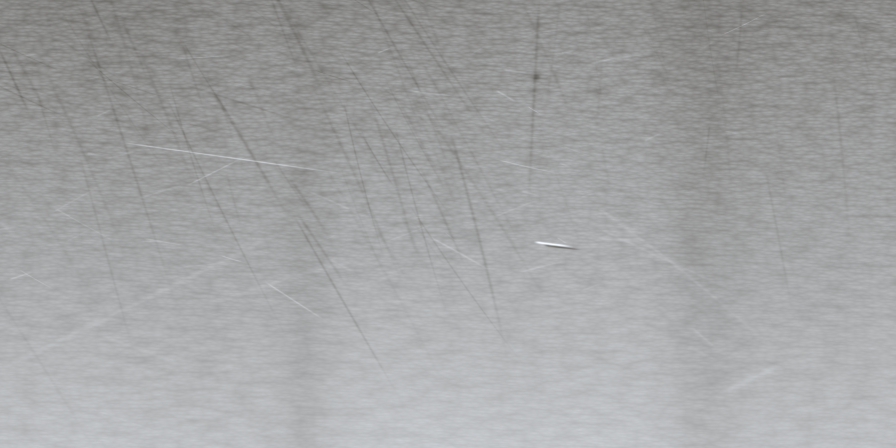
A WebGL 2 fragment shader for this texture:

```glsl
#version 300 es
precision highp float;

uniform vec2 u_resolution;
out vec4 outColor;

// Lengths are in canvas heights, angles in degrees
const float TONE_BOTTOM = 0.742;
const float TONE_TOP = 0.518;
const float BAND_DEPTH = 0.050;
const float GLOW = 0.022;
const vec2 BRUSH_CELLS = vec2(15.0, 135.0);
const vec2 MOTTLE_CELLS = vec2(15.0, 44.0);
const float BRUSH_TOP = 0.150;
const float BRUSH_BOTTOM = 0.060;
const float MOTTLE_DEPTH = 0.045;
const float GRAIN_TILT = 0.025;
const float GOUGE_DEPTH = 0.075;
const float HAIR_DEPTH = 0.080;
const float SHEEN_DEPTH = 0.032;

vec2 hash2(vec2 p) {
    vec3 q = fract(vec3(p.xyx) * vec3(0.1031, 0.1030, 0.0973));
    q += dot(q, q.yzx + 33.33);
    return fract((q.xx + q.yz) * q.zy);
}

// Distance to the nearest jittered cell point
float cellular(vec2 p) {
    vec2 cell = floor(p);
    vec2 f = p - cell;
    float nearest = 4.0;
    for (int j = -1; j <= 1; j++) {
        for (int i = -1; i <= 1; i++) {
            vec2 o = vec2(i, j);
            vec2 d = o + hash2(cell + o + 200.0) - f;
            nearest = min(nearest, dot(d, d));
        }
    }
    return sqrt(nearest);
}

// Tapered, slightly bowed stroke; thin strokes fade instead of aliasing
float scratch(vec2 p, vec2 start, float degrees, float len, float width, float bow) {
    float a = radians(degrees);
    vec2 dir = vec2(cos(a), sin(a));
    vec2 q = p - start;
    float along = dot(q, dir) / len;
    float off = dot(q, vec2(-dir.y, dir.x)) - bow * len * along * (1.0 - along);
    float soft = max(width, 0.6 / u_resolution.y);
    float ends = smoothstep(0.0, 0.15, along) * (1.0 - smoothstep(0.55, 1.0, along));
    return exp(-off * off / (soft * soft)) * ends * width / soft;
}

// Random strokes inside a box, with ranges of angle and length
float scatter(vec2 p, float seed, int count, vec2 lo, vec2 hi,
              vec2 angles, vec2 lengths, float width) {
    float sum = 0.0;
    for (int i = 0; i < count; i++) {
        vec2 id = vec2(float(i) * 3.0 + 1.0, seed);
        vec2 place = hash2(id);
        vec2 form = hash2(id + 41.0);
        vec2 look = hash2(id + 83.0);
        float len = mix(lengths.x, lengths.y, form.y * form.y);
        float weight = mix(0.25, 1.0, look.x * look.x);
        sum += weight * scratch(p, mix(lo, hi, place), mix(angles.x, angles.y, form.x),
                                len, width * mix(0.6, 1.4, look.y), look.y * 0.12 - 0.06);
    }
    return sum;
}

float bell(float x, float width) {
    return exp(-x * x / (width * width));
}

void main() {
    vec2 p = gl_FragCoord.xy / u_resolution * vec2(2.0, 1.0);

    // Broad light and soft vertical reflections
    float tone = mix(TONE_BOTTOM, TONE_TOP, p.y);
    tone += GLOW * bell(p.x - 1.15, 0.38) + 0.006 * sin(p.x * 9.3 + p.y * 2.0);
    tone -= 0.022 * (1.0 - smoothstep(0.0, 0.7, p.x)) * p.y;
    tone -= BAND_DEPTH * bell(p.x - 0.68, 0.055) * mix(1.0, 0.35, p.y);
    tone -= BAND_DEPTH * bell(p.x - 1.57, 0.090) * mix(1.0, 0.60, p.y);

    // Brushed grain, crisp above and mottled below
    vec2 g = p + vec2(0.0, GRAIN_TILT * p.x + 0.004 * sin(p.x * 5.0 + p.y * 9.0));
    float brush = cellular(g * BRUSH_CELLS) - 0.5;
    float fine = cellular(g * BRUSH_CELLS * vec2(3.7, 1.2) + 31.0) - 0.5;
    float mottle = cellular(g * MOTTLE_CELLS + 17.0) - 0.5;
    float brushDepth = mix(BRUSH_BOTTOM, BRUSH_TOP, smoothstep(0.1, 0.95, p.y));
    tone -= brushDepth * (0.55 * brush + 0.55 * fine) + MOTTLE_DEPTH * mottle;

    // Dark steep gouges, densest at the upper left
    float gouges = scatter(p, 5.0, 60, vec2(-0.15, 0.50), vec2(1.0, 1.15),
                           vec2(-76.0, -54.0), vec2(0.15, 0.75), 0.0032);
    gouges += 0.6 * scatter(p, 11.0, 18, vec2(1.05, 0.60), vec2(2.0, 1.10),
                            vec2(-98.0, -60.0), vec2(0.12, 0.45), 0.0030);
    gouges += 0.8 * scatter(p, 17.0, 24, vec2(-0.1, 0.70), vec2(0.9, 1.05),
                            vec2(-42.0, -14.0), vec2(0.10, 0.40), 0.0022);
    gouges += 0.7 * scratch(p, vec2(1.205, 1.03), -93.0, 0.55, 0.004, 0.0);
    tone -= GOUGE_DEPTH * min(gouges, 1.5);

    // Pale hairlines and wide faint sheen lines
    float hairs = scatter(p, 23.0, 64, vec2(-0.05, 0.35), vec2(1.95, 1.0),
                          vec2(-38.0, 32.0), vec2(0.03, 0.20), 0.0020);
    float sheen = scatter(p, 29.0, 28, vec2(-0.1, 0.05), vec2(1.8, 0.62),
                          vec2(-42.0, 30.0), vec2(0.08, 0.45), 0.0035);
    sheen += scratch(p, vec2(-0.05, 0.15), 26.0, 0.95, 0.006, 0.0);
    sheen += scratch(p, vec2(1.30, 0.56), -39.0, 0.60, 0.004, 0.08);
    sheen += scratch(p, vec2(1.61, 0.12), 24.0, 0.20, 0.006, 0.10);
    tone += HAIR_DEPTH * hairs + SHEEN_DEPTH * sheen;
    tone += 0.15 * scratch(p, vec2(0.25, 0.685), -8.0, 0.60, 0.0018, 0.0);

    // Bright nick with a shaded lip, and a small pit
    tone += 0.34 * scratch(p, vec2(1.190, 0.460), -7.0, 0.100, 0.0026, 0.0);
    tone -= 0.22 * scratch(p, vec2(1.210, 0.453), -7.0, 0.100, 0.0022, 0.0);
    tone -= 0.16 * bell(length(p - vec2(1.198, 0.828)), 0.008);

    // Warm shadows, cool highlights
    vec3 tint = vec3(-0.003 - 0.05 * (tone - 0.62), 0.0, 0.08 * (tone - 0.61));
    outColor = vec4(clamp(vec3(tone) + tint, 0.0, 1.0), 1.0);
}
```
